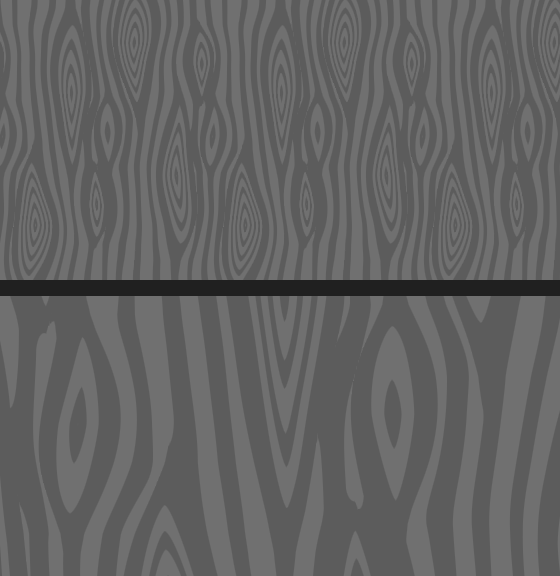
Top: the whole. Bottom: its middle third, enlarged.
Write a Shadertoy shader that draws this pattern.

```glsl
// Flat two-tone wood grain: upright stripes part around spindle-shaped knots.
// Each knot pushes the stripe coordinate sideways and draws its own rings.
// Four knots repeat along x, with a mirrored copy half a tile further on.

const float TILE = 0.75;        // repeat width in canvas heights
const float MIRROR_SUM = 1.04;  // y + mirrored y
const float STRIPES = 12.0;     // stripes per tile
const vec3 DARK_WOOD = vec3(0.36);
const vec3 LIGHT_WOOD = vec3(0.44);

// Knot centre (xy) and half size (zw), then its number of light rings
const vec4 KNOTS[4] = vec4[4](
    vec4(0.260, 0.667, 0.050, 0.245),
    vec4(0.487, 0.845, 0.058, 0.220),
    vec4(0.716, 0.770, 0.026, 0.115),
    vec4(0.385, 0.526, 0.023, 0.105));
const float RINGS[4] = float[4](3.0, 4.0, 2.0, 1.0);

float hash(vec2 p) {
    vec3 q = fract(p.xyx * vec3(0.1031, 0.1030, 0.0973));
    q += dot(q, q.yzx + 33.33);
    return fract((q.x + q.y) * q.z);
}

// Value noise from -1 to 1 that repeats with the tile along x
float tileNoise(vec2 p, float columns, float rows, float seed) {
    vec2 g = vec2(p.x / TILE * columns, p.y * rows + 20.0);
    vec2 i = floor(g), f = fract(g);
    f = f * f * (3.0 - 2.0 * f);
    float x0 = mod(i.x, columns) + seed, x1 = mod(i.x + 1.0, columns) + seed;
    float low = mix(hash(vec2(x0, i.y)), hash(vec2(x1, i.y)), f.x);
    float high = mix(hash(vec2(x0, i.y + 1.0)), hash(vec2(x1, i.y + 1.0)), f.x);
    return 2.0 * mix(low, high, f.y) - 1.0;
}

// Smooth coverage of the region where field is positive
float fill(float field) {
    return clamp(0.5 + field / max(fwidth(field), 1e-5), 0.0, 1.0);
}

// Offset from a knot centre, wrapped to the nearest tile
vec2 knotOffset(vec2 p, vec2 centre) {
    vec2 d = p - centre;
    d.x = mod(d.x + 0.5 * TILE, TILE) - 0.5 * TILE;
    return d;
}

// Nested spindle rings, narrower toward the lower end
float knotRings(vec2 d, vec2 size, float rings, float wobble) {
    vec2 q = d / size;
    q.x /= 1.0 + 0.3 * clamp(q.y, -1.2, 1.2);
    vec2 a = pow(abs(q) + 1e-4, vec2(1.45));
    float level = (pow(a.x + a.y, 1.0 / 1.45) + 0.05 * wobble) * rings;
    float band = 0.29 - abs(fract(level - 0.21) - 0.5);
    return fill(band) * step(level, rings + 0.2);
}

// Sideways push of the stripes (x) and darkness of the knot's surround (y)
vec2 knotFlow(vec2 d, vec2 size) {
    float t = d.y / (size.y * 1.25);
    float profile = pow(max(1.0 - t * t, 0.0), 1.3);
    float halfWidth = (size.x + 0.014) * profile * (1.0 + 0.3 * clamp(t, -1.0, 1.0));
    float gap = max(abs(d.x) - halfWidth, 0.0);
    float push = sign(d.x) * min(abs(d.x), halfWidth * exp(-gap / 0.07));
    float surround = exp(-gap / 0.010) * smoothstep(1.2, 0.9, abs(t));
    return vec2(push, surround);
}

void mainImage(out vec4 fragColor, in vec2 fragCoord) {
    vec2 p = fragCoord / iResolution.y;

    // Hand-drawn sway shared by stripes and knots
    float fine = tileNoise(p, 12.0, 9.0, 37.0);
    p.x += 0.014 * tileNoise(p, 5.0, 5.0, 3.0) + 0.002 * fine;

    // Gather pushes, surrounds and rings of all knots and their mirrored copies
    float push = 0.0, surround = 0.0, rings = 0.0;
    for (int copy = 0; copy < 2; copy++) {
        vec2 c = copy == 0 ? p : vec2(p.x - 0.5 * TILE, MIRROR_SUM - p.y);
        for (int k = 0; k < 4; k++) {
            vec2 d = knotOffset(c, KNOTS[k].xy);
            vec2 flow = knotFlow(d, KNOTS[k].zw);
            push += flow.x;
            surround = max(surround, flow.y);
            rings = max(rings, knotRings(d, KNOTS[k].zw, RINGS[k], fine));
        }
    }

    // Stripes of varying width that thin out beside the knots
    float grain = (p.x - push + 0.004 * fine) * STRIPES / TILE;
    float halfStripe = 0.29 + 0.08 * tileNoise(p, 10.0, 4.0, 71.0);
    float stripes = fill(halfStripe - abs(fract(grain) - 0.5) - 0.42 * surround);

    fragColor = vec4(mix(DARK_WOOD, LIGHT_WOOD, max(stripes, rings)), 1.0);
}
```
